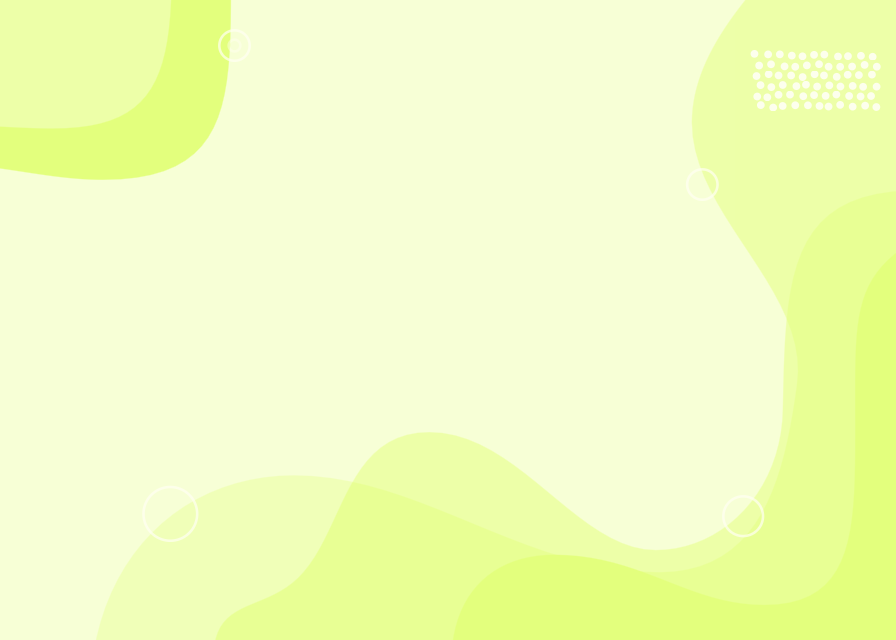
This background is drawn by a WebGL 2 fragment shader. Its source:

```glsl
#version 300 es
// Pale lime background with overlapping wavy bands, thin rings and a patch of dots.
precision highp float;

uniform vec2 u_resolution;
out vec4 outColor;

const vec2 CANVAS = vec2(7.68, 5.48); // design units, y pointing down
const int STEPS = 20;                 // straight pieces per curve

const vec3 CREAM = vec3(0.97, 1.00, 0.84);
const vec3 PALE  = vec3(0.94, 1.00, 0.72);
const vec3 LIGHT = vec3(0.93, 1.00, 0.66);
const vec3 MID   = vec3(0.91, 1.00, 0.58);
const vec3 LIME  = vec3(0.89, 1.00, 0.49);

struct Outline { float dist; float side; }; // side is -1 inside, +1 outside

Outline emptyOutline() { return Outline(1e3, 1.0); }

float segmentDistance(vec2 p, vec2 a, vec2 b) {
    vec2 ab = b - a;
    float t = clamp(dot(p - a, ab) / dot(ab, ab), 0.0, 1.0);
    return length(p - a - ab * t);
}

vec2 bezier(vec2 a, vec2 b, vec2 c, vec2 d, float t) {
    float s = 1.0 - t;
    return s * s * (s * a + 3.0 * t * b) + t * t * (3.0 * s * c + t * d);
}

// Adds a cubic curve: keeps the nearest distance, flips side per leftward crossing.
void addCurve(inout Outline o, vec2 p, vec2 a, vec2 b, vec2 c, vec2 d) {
    vec2 from = a;
    for (int i = 1; i <= STEPS; i++) {
        vec2 to = bezier(a, b, c, d, float(i) / float(STEPS));
        o.dist = min(o.dist, segmentDistance(p, from, to));
        if ((from.y > p.y) != (to.y > p.y)) {
            float x = mix(from.x, to.x, (p.y - from.y) / (to.y - from.y));
            if (x < p.x) o.side = -o.side;
        }
        from = to;
    }
}

float cover(float dist, float pixel) { return clamp(0.5 - dist / pixel, 0.0, 1.0); }

float fill(Outline o, float pixel) { return cover(o.dist * o.side, pixel * 1.3); }

// Corner blob reaching 'right' along the top and 'low' down the left side.
float corner(vec2 p, float right, float low, vec2 h1, vec2 h2, vec2 bottom, float pixel) {
    Outline o = emptyOutline();
    vec2 top = vec2(right, -0.1), left = vec2(-0.1, low), start = vec2(-0.1);
    addCurve(o, p, top, h1, h2, bottom);
    addCurve(o, p, bottom, mix(bottom, vec2(left.x, bottom.y), 0.35), mix(left, bottom, 0.3), left);
    addCurve(o, p, left, mix(left, start, 0.3), mix(left, start, 0.7), start);
    return fill(o, pixel);
}

float backWave(vec2 p, float pixel) {
    Outline o = emptyOutline();
    addCurve(o, p, vec2(0.80, 5.60), vec2(0.95, 4.65), vec2(1.65, 4.07), vec2(2.52, 4.07));
    addCurve(o, p, vec2(2.52, 4.07), vec2(3.60, 4.07), vec2(4.50, 4.90), vec2(5.65, 4.90));
    addCurve(o, p, vec2(5.65, 4.90), vec2(6.52, 4.90), vec2(6.72, 4.10), vec2(6.83, 3.30));
    addCurve(o, p, vec2(6.83, 3.30), vec2(6.95, 2.50), vec2(5.93, 1.85), vec2(5.93, 1.05));
    addCurve(o, p, vec2(5.93, 1.05), vec2(5.93, 0.65), vec2(6.15, 0.28), vec2(6.47, -0.10));
    return fill(o, pixel);
}

float middleWave(vec2 p, float pixel) {
    Outline o = emptyOutline();
    addCurve(o, p, vec2(1.83, 5.60), vec2(1.85, 5.10), vec2(2.30, 5.25), vec2(2.60, 4.90));
    addCurve(o, p, vec2(2.60, 4.90), vec2(2.95, 4.50), vec2(2.98, 3.70), vec2(3.68, 3.70));
    addCurve(o, p, vec2(3.68, 3.70), vec2(4.45, 3.70), vec2(4.95, 4.71), vec2(5.62, 4.71));
    addCurve(o, p, vec2(5.62, 4.71), vec2(6.20, 4.71), vec2(6.70, 4.20), vec2(6.71, 3.50));
    addCurve(o, p, vec2(6.71, 3.50), vec2(6.73, 2.40), vec2(6.75, 1.66), vec2(7.80, 1.63));
    return fill(o, pixel);
}

float frontWave(vec2 p, float pixel) {
    Outline o = emptyOutline();
    addCurve(o, p, vec2(3.87, 5.60), vec2(3.90, 5.05), vec2(4.25, 4.75), vec2(4.75, 4.75));
    addCurve(o, p, vec2(4.75, 4.75), vec2(5.50, 4.75), vec2(5.90, 5.18), vec2(6.55, 5.18));
    addCurve(o, p, vec2(6.55, 5.18), vec2(7.35, 5.18), vec2(7.33, 4.50), vec2(7.33, 3.60));
    addCurve(o, p, vec2(7.33, 3.60), vec2(7.33, 2.75), vec2(7.30, 2.40), vec2(7.80, 2.08));
    return fill(o, pixel);
}

float ring(vec2 p, vec2 center, float radius, float pixel) {
    return cover(abs(length(p - center) - radius) - 0.011, pixel);
}

vec2 hash2(vec2 n) {
    return fract(sin(vec2(dot(n, vec2(12.99, 78.23)), dot(n, vec2(39.35, 11.14)))) * 4375.85);
}

// Staggered, jittered dots inside a grid of 'count' cells.
float dotPatch(vec2 p, vec2 origin, vec2 cell, vec2 count, float pixel) {
    vec2 g = (p - origin) / cell;
    g.x -= 0.4 * mod(floor(g.y), 2.0);
    vec2 id = floor(g);
    if (any(lessThan(id, vec2(0.0))) || any(greaterThanEqual(id, count))) return 0.0;
    vec2 offset = (fract(g) - 0.5) * cell - (hash2(id) - 0.5) * 0.025;
    return cover(length(offset) - 0.033, pixel);
}

void main() {
    float pixel = CANVAS.y / u_resolution.y;
    vec2 p = vec2(gl_FragCoord.x, u_resolution.y - gl_FragCoord.y) * CANVAS / u_resolution;

    // Translucent waves, deeper where they overlap
    float back = backWave(p, pixel);
    vec3 color = mix(CREAM, mix(PALE, LIGHT, smoothstep(3.5, 6.5, p.x)), back);
    color = mix(color, mix(LIGHT, MID, back), middleWave(p, pixel));
    color = mix(color, LIME, frontWave(p, pixel));

    // Nested upper left corner
    color = mix(color, LIME, corner(p, 1.98, 1.43, vec2(1.98, 0.9), vec2(1.95, 1.54), vec2(0.88, 1.54), pixel));
    color = mix(color, LIGHT, corner(p, 1.47, 1.08, vec2(1.45, 0.75), vec2(1.25, 1.1), vec2(0.45, 1.1), pixel));

    // Rings and dots
    float rings = max(ring(p, vec2(2.01, 0.39), 0.13, pixel), 0.6 * ring(p, vec2(2.01, 0.39), 0.05, pixel));
    rings = max(rings, ring(p, vec2(6.02, 1.58), 0.13, pixel));
    rings = max(rings, ring(p, vec2(1.46, 4.40), 0.23, pixel));
    rings = max(rings, ring(p, vec2(6.37, 4.42), 0.17, pixel));
    color = mix(color, vec3(1.0, 1.0, 0.95), 0.7 * rings);
    color = mix(color, vec3(1.0, 1.0, 0.96), 0.9 * dotPatch(p, vec2(6.43, 0.43), vec2(0.099, 0.087), vec2(11.0, 6.0), pixel));
    outColor = vec4(color, 1.0);
}
```
